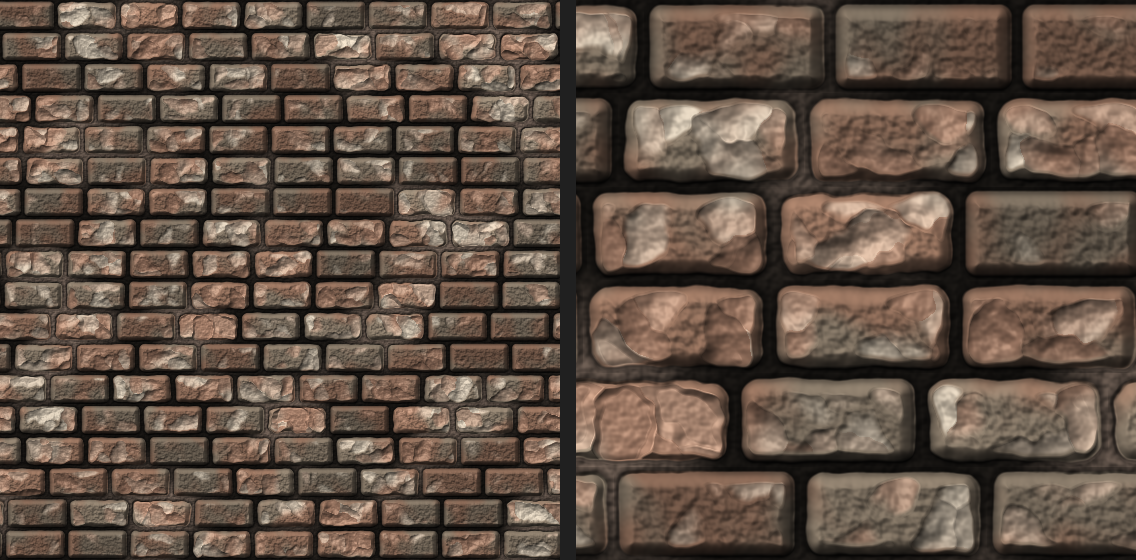
Left: the whole. Right: its middle third, enlarged.
This texture is drawn by a Shadertoy shader. Its source:

```glsl
// Weathered brick wall: 18 rows of 9 bricks, each row shifted at random.
// A height field of domed bricks, chipped by long curved scoops and set in
// grainy mortar, is lit from above. Noise wraps, so the wall tiles.

const float ROWS = 18.0;

struct Surface {
    float height, edge, chip, tone, wear, silt;
};

float hash(vec2 p) {
    vec3 q = fract(p.xyx * vec3(0.1031, 0.1030, 0.0973));
    q += dot(q, q.yzx + 33.33);
    return fract((q.x + q.y) * q.z);
}

float cornerSlope(vec2 cell, vec2 offset, float period) {
    float angle = 6.2832 * hash(mod(cell, period) + 3.7);
    return dot(vec2(cos(angle), sin(angle)), offset);
}

// Gradient noise, about -1 to 1, repeating every "period" cells
float noise(vec2 p, float period) {
    vec2 i = floor(p), f = p - i, e = vec2(1, 0);
    vec2 u = f * f * f * (f * (f * 6.0 - 15.0) + 10.0);
    float low = mix(cornerSlope(i, f, period), cornerSlope(i + e, f - e, period), u.x);
    float high = mix(cornerSlope(i + e.yx, f - e.yx, period), cornerSlope(i + 1.0, f - 1.0, period), u.x);
    return 1.4 * mix(low, high, u.y);
}

// How far the mortar fills the joints
float mortarFill(vec2 p) {
    return smoothstep(-0.15, 0.6, noise(p / 3.0, ROWS / 3.0) + 0.2 * noise(p, ROWS));
}

// p is measured in row heights; a brick cell is 2 by 1
Surface wall(vec2 p) {
    Surface s;
    float row = mod(floor(p.y), ROWS);
    float shift = hash(vec2(row, 7.3));
    float column = floor(p.x / 2.0 + shift);
    vec2 id = vec2(mod(column, 9.0), row);
    vec2 centre = vec2(2.0 * (column + 0.5 - shift), floor(p.y) + 0.5);
    vec2 local = p - centre;
    s.silt = mortarFill(p);
    s.wear = clamp(0.7 * hash(id + 31.7) + 0.45 * mortarFill(centre), 0.0, 1.0);

    // Rounded outline, more ragged with wear
    vec2 warp = vec2(noise(p * 2.0, 36.0), noise(p * 2.0 + 9.0, 36.0));
    warp += 0.5 * vec2(noise(p * 5.0 + 4.0, 90.0), noise(p * 5.0 + 13.0, 90.0));
    float radius = 0.13 + 0.07 * s.wear;
    vec2 q = abs(local + warp * 0.05 * s.wear) - vec2(0.945, 0.455) + 0.035 * s.wear + radius;
    s.edge = length(max(q, 0.0)) + min(max(q.x, q.y), 0.0) - radius;

    // Domed body cut by long tilted scoops, mostly along the rim
    float top = mix(0.25, 0.19, s.wear);
    float dome = top * smoothstep(-0.05, 0.17, -s.edge);
    float body = dome;
    s.tone = 0.5;
    vec2 bent = local + 0.13 * warp;
    for (int k = 0; k < 9; k++) {
        vec2 seed = id * 1.37 + float(k) * 17.3;
        vec2 spot = vec2(hash(seed), hash(seed + 4.1)) * 2.0 - 1.0;
        spot.y = sign(spot.y) * sqrt(abs(spot.y));
        vec2 away = bent - spot * vec2(1.0, 0.5);
        float angle = 6.2832 * hash(seed + 8.7);
        vec2 axis = vec2(cos(angle), sin(angle));
        away = vec2(dot(away, axis), dot(away, vec2(-axis.y, axis.x)));
        float depth = (0.03 + 0.24 * s.wear) * hash(seed + 6.3);
        float cut = top - depth + 0.35 * away.x * away.x + 1.7 * away.y * away.y;
        cut += away.y * (hash(seed + 2.9) - 0.5) * 0.9;
        if (cut < body) {
            body = cut;
            s.tone = hash(seed + 12.2);
        }
    }
    s.chip = smoothstep(0.0, 0.06, dome - body);

    // Pitted face and grainy mortar
    float grain = noise(p * 8.0, 144.0) + 0.5 * noise(p * 16.0, 288.0);
    float face = smoothstep(0.1, 0.2, -s.edge + 0.05 * warp.x);
    body = max(body, 0.03 * smoothstep(0.0, 0.1, -s.edge));
    body += grain * mix(0.006, mix(0.03, 0.012, s.chip), face);
    float mortar = 0.1 * s.silt + 0.025 * grain;
    s.height = mix(mortar, body, smoothstep(0.02, -0.03, s.edge));
    return s;
}

void mainImage(out vec4 fragColor, in vec2 fragCoord) {
    vec2 p = fragCoord / iResolution.xy * ROWS;
    vec2 e = vec2(0.03, 0.0);
    Surface s = wall(p);
    vec2 slope = (vec2(wall(p + e).height, wall(p + e.yx).height) - s.height) / e.x;

    // Soft light from above, slightly left
    vec3 normal = normalize(vec3(-slope, 1.0));
    float diffuse = max(0.3 + 0.7 * dot(normal, normalize(vec3(-0.35, 0.65, 0.7))), 0.0);
    float gloss = pow(max(dot(normal, normalize(vec3(-0.22, 0.42, 0.88))), 0.0), 12.0);

    // Brown stone, darker pitted faces, paler grey or reddish fractures
    float stain = smoothstep(-0.4, 0.4, noise(p * 0.5, 9.0) + 0.5 * noise(p * 2.0 + 5.0, 36.0));
    float face = smoothstep(0.1, 0.24, -s.edge);
    vec3 stone = mix(vec3(0.51, 0.39, 0.32), vec3(0.48, 0.43, 0.37), stain);
    stone *= 1.0 - 0.2 * face * (1.0 - s.wear);
    float pale = smoothstep(0.2, 0.9, 0.65 * s.tone + 0.35 * stain);
    vec3 fracture = mix(vec3(0.53, 0.40, 0.33), vec3(0.66, 0.62, 0.56), pale);
    vec3 brick = mix(stone, fracture, 0.8 * s.chip) * (0.92 + 0.22 * s.wear);

    // Deep joints are black; filled joints show the mortar
    float sunk = (1.0 - s.silt) * (1.0 - 0.5 * s.wear);
    brick *= mix(1.0, smoothstep(-0.08, 0.1, -s.edge), 0.25 + 0.5 * sunk);
    vec3 mortar = mix(vec3(0.09, 0.08, 0.07), vec3(0.42, 0.36, 0.32), s.silt);
    mortar *= mix(0.6, 1.0, smoothstep(0.0, 0.1, s.edge));

    float soft = max(0.6 * ROWS / iResolution.y, 0.015);
    vec3 color = mix(mortar, brick, smoothstep(soft, -soft, s.edge));
    color *= 0.12 + 1.1 * diffuse;
    color += vec3(0.14, 0.135, 0.125) * gloss * s.chip * smoothstep(0.0, 0.1, -s.edge);
    fragColor = vec4(color, 1.0);
}
```
